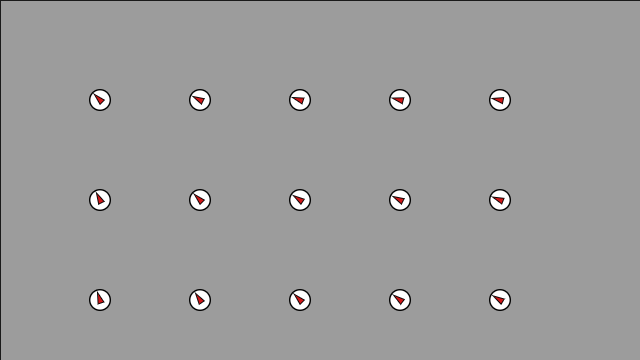
Reproduce this pattern procedurally as a Shadertoy shader.

```glsl
#define CELL 0.27778
#define DIALS vec2(5.0, 3.0)
#define DIAL_RADIUS 0.0306
#define RING_WIDTH 0.0040
#define NEEDLE_TIP 0.0272
#define NEEDLE_TAIL 0.0100
#define NEEDLE_HALF_WIDTH 0.0102
#define NEEDLE_OUTLINE 0.0026
#define EDGE_WIDTH 0.0024
#define GREY vec3(0.61)
#define INK vec3(0.02)
#define RED vec3(0.82, 0.09, 0.09)

// Antialiased coverage of a signed distance
float coverage(float dist) {
    return clamp(0.5 - dist * iResolution.y, 0.0, 1.0);
}

// Isosceles needle whose tip lies along +x
float needleDistance(vec2 p) {
    vec2 sideNormal = normalize(vec2(NEEDLE_HALF_WIDTH, NEEDLE_TIP + NEEDLE_TAIL));
    float side = dot(vec2(p.x - NEEDLE_TIP, abs(p.y)), sideNormal);
    return max(side, -NEEDLE_TAIL - p.x);
}

void mainImage(out vec4 fragColor, in vec2 fragCoord) {
    // Units of canvas height, measured from the top left corner
    vec2 p = vec2(fragCoord.x, iResolution.y - fragCoord.y) / iResolution.y;

    // Nearest dial in the grid
    vec2 center = CELL * clamp(floor(p / CELL + 0.5), vec2(1.0), DIALS);
    vec2 local = p - center;

    // Dark lines along the top and left edges
    vec3 color = mix(GREY, INK, coverage(min(p.x, p.y) - EDGE_WIDTH));

    // Dial: dark ring around a white face
    float dial = length(local) - DIAL_RADIUS;
    color = mix(color, INK, coverage(dial));
    color = mix(color, vec3(1.0), coverage(dial + RING_WIDTH));

    // Needle: every tip points at the top left corner
    vec2 aim = -normalize(center);
    vec2 across = vec2(-aim.y, aim.x);
    float needle = needleDistance(vec2(dot(local, aim), dot(local, across)));
    color = mix(color, INK, coverage(needle));
    color = mix(color, RED, coverage(needle + NEEDLE_OUTLINE));

    fragColor = vec4(color, 1.0);
}
```
